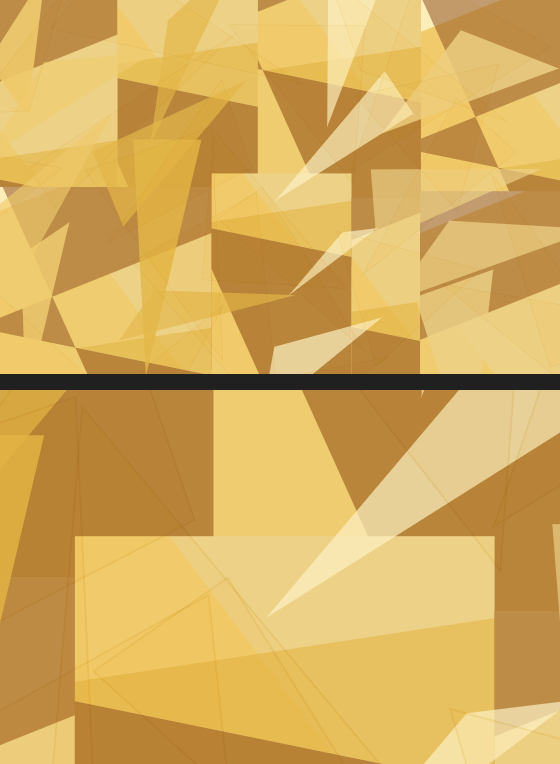
Top: the whole. Bottom: its middle third, enlarged.
Write a Shadertoy shader that draws this background.

```glsl
// Abstract amber collage: offset panels of crossing bands under translucent triangular shards.

#define BROWN  vec3(0.74, 0.55, 0.28)
#define UMBER  vec3(0.72, 0.52, 0.23)
#define TAUPE  vec3(0.76, 0.61, 0.43)
#define YELLOW vec3(0.94, 0.80, 0.44)
#define SAND   vec3(0.93, 0.82, 0.53)
#define GOLD   vec3(0.89, 0.72, 0.29)
#define CREAM  vec3(0.99, 0.94, 0.76)
#define SHARDS 16
#define FACETS 20
#define LINE_WIDTH 0.0008

float hash(float n) { return fract(sin(n * 12.99 + 4.1) * 437.58); }

// Antialiased coverage of the region where a signed distance is positive
float fill(float d) { return clamp(0.5 + d * iResolution.y, 0.0, 1.0); }

float sideOf(vec2 p, vec2 a, vec2 b) {
    vec2 d = normalize(b - a);
    return d.x * (p.y - a.y) - d.y * (p.x - a.x);
}

// Signed distance to a triangle with counterclockwise corners, positive inside
float triangle(vec2 p, vec2 a, vec2 b, vec2 c) {
    return min(sideOf(p, a, b), min(sideOf(p, b, c), sideOf(p, c, a)));
}

// Triangle built on a long axis through its centre
float shard(vec2 p, vec2 centre, float angle, vec2 size, float skew) {
    vec2 axis = vec2(cos(angle), sin(angle));
    vec2 tip = centre + vec2(-axis.y, axis.x) * size.y + axis * skew * size.x;
    vec2 reach = 0.5 * size.x * axis;
    return triangle(p, centre - reach, centre + reach, tip);
}

// Evenly spread centres over the canvas
vec2 scatter(float n, float shift) {
    return fract(vec2(0.755, 0.57) * n + shift) * vec2(iResolution.x / iResolution.y, 1.0);
}

// Checkered bands made by three crossing lines
vec3 bands(vec2 q) {
    float steep = fill(dot(q, vec2(0.911, 0.412)));
    float rise = dot(q, vec2(-0.371, 0.928));
    float above = fill(rise);
    float lower = fill(dot(q, vec2(0.2, 0.98)) + 0.121);
    float dark = 0.5 + 0.5 * (2.0 * steep - 1.0) * (2.0 * above - 1.0) * (2.0 * lower - 1.0);
    float far = fill(rise - 0.265);

    vec3 lightTone = mix(YELLOW, SAND, fill(dot(q, vec2(0.8, 0.6)) - 0.16));
    float wedge = fill(dot(q - vec2(0.068, -0.137), vec2(0.15, -0.99)));
    lightTone = mix(lightTone, GOLD, 0.65 * wedge * steep * lower);
    lightTone = mix(lightTone, CREAM, far * (1.0 - steep));
    vec3 darkTone = mix(mix(UMBER, BROWN, lower), TAUPE, far);
    return mix(lightTone, darkTone, dark);
}

// Left edge of a panel column; the last one lies off the canvas
float columnEdge(float k, float row) {
    return 0.375 * k + mix(0.22, -0.07, row) * sin(1.05 * k) + step(3.5, k) * 9.0;
}

// Two rows of panels, the lower row laid over the upper one
vec3 panels(vec2 p) {
    vec3 col = SAND;
    for (int i = 0; i < 8; i++) {
        float k = float(i % 4), row = i < 4 ? 1.0 : 0.0;
        float wave = sin(1.05 * k);
        vec2 upper = vec2(-0.23 + 0.5 * k - 0.15 * wave, 0.69 + 0.3 * wave);
        vec2 under = vec2(0.14 + 0.31 * k, 0.3 + 0.24 * sin(1.8 * k - 0.4));
        float top = row > 0.5 ? 9.0 : 0.5 + 0.04 * sin(2.0 * k);
        float inside = fill(p.x - columnEdge(k, row)) * fill(columnEdge(k + 1.0, row) - p.x);
        col = mix(col, bands(p - mix(under, upper, row)), inside * fill(top - p.y));
    }
    return col;
}

void mainImage(out vec4 fragColor, in vec2 fragCoord) {
    vec2 p = fragCoord / iResolution.y;
    vec3 col = panels(p);

    // Translucent shards, mostly leaning up to the right
    for (int i = 0; i < SHARDS; i++) {
        float n = float(i);
        int kind = i % 4;
        vec3 tint = kind == 0 ? GOLD : kind == 1 ? YELLOW : kind == 2 ? SAND : CREAM;
        float alpha = kind == 3 ? 0.7 : 0.6 + 0.3 * hash(n + 50.0);
        vec2 size = vec2(0.28 + 0.4 * hash(n), 0.07 + 0.15 * hash(n + 20.0));
        size *= kind == 3 ? 0.65 : 1.0;
        float angle = 0.8 + 1.5 * (hash(n + 30.0) - 0.5);
        float d = shard(p, scatter(n, 0.31), angle, size, hash(n + 40.0) - 0.5);
        col = mix(col, tint, alpha * fill(d));
    }

    // Faint facets with hairline outlines
    for (int i = 0; i < FACETS; i++) {
        float n = float(i) + 70.0;
        vec2 size = vec2(0.3 + 0.4 * hash(n), 0.12 + 0.25 * hash(n + 20.0));
        float d = shard(p, scatter(n, 0.12), 6.28 * hash(n + 40.0), size, hash(n + 60.0) - 0.5);
        float outline = fill(LINE_WIDTH - abs(d));
        col *= mix(vec3(1.0), vec3(1.0, 0.99, 0.955), fill(d));
        col *= mix(vec3(1.0), vec3(0.975, 0.95, 0.85), outline);
    }
    fragColor = vec4(col, 1.0);
}
```
